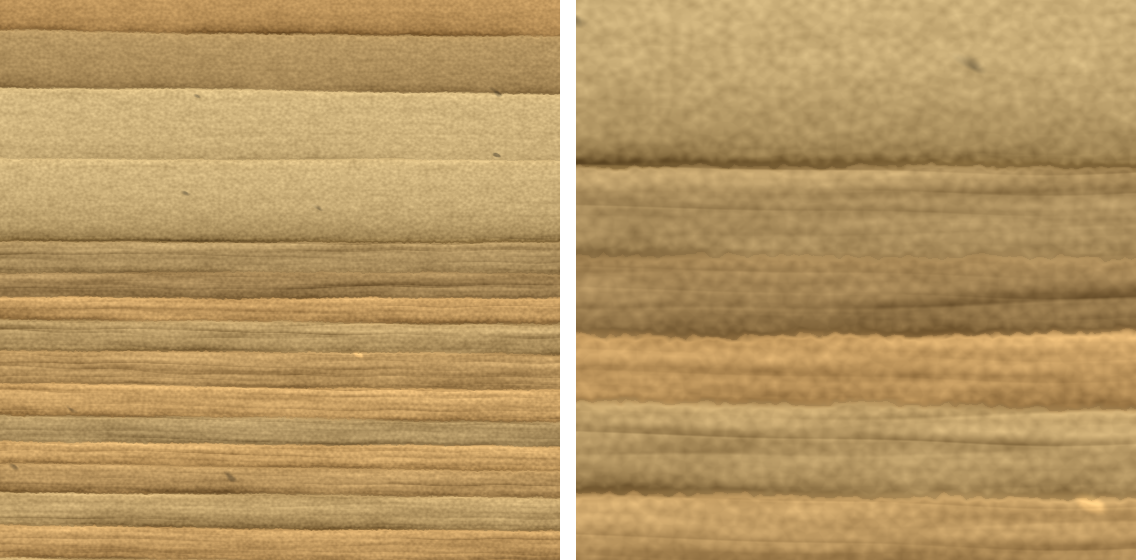
Left: the whole. Right: its middle third, enlarged.
This texture is drawn by a three.js fragment shader. Its source:

```glsl
varying vec2 vUv;

const vec3 WARM_PAPER = vec3(0.765, 0.600, 0.370);
const vec3 GREY_PAPER = vec3(0.715, 0.598, 0.395);
const vec3 PALE_PAPER = vec3(0.815, 0.705, 0.490);
const vec3 SHADOW_TINT = vec3(0.88, 1.0, 1.25);
const int SHEETS = 15;
const int FLECKS = 9;

float hash(vec2 p) {
  return fract(sin(dot(p, vec2(127.1, 311.7))) * 43758.545);
}

vec2 hash2(vec2 p) {
  return vec2(hash(p), hash(p + 57.3));
}

// Distance to the nearest scattered cell point, centred near zero
float cellular(vec2 p) {
  vec2 cell = floor(p);
  vec2 local = fract(p);
  float nearest = 2.0;
  for (int j = -1; j <= 1; j++) {
    for (int i = -1; i <= 1; i++) {
      vec2 offset = vec2(float(i), float(j));
      vec2 delta = offset + hash2(cell + offset) - local;
      nearest = min(nearest, dot(delta, delta));
    }
  }
  return sqrt(nearest) - 0.45;
}

// Two turned cell patterns cancel each other's honeycomb look
float speckle(vec2 p) {
  vec2 turned = vec2(0.8 * p.x - 0.6 * p.y, 0.6 * p.x + 0.8 * p.y);
  return cellular(p) - cellular(turned + 17.0);
}

float layeredSines(float x, float seed) {
  return 0.5 * sin(x * 5.0 + seed * 2.4)
       + 0.3 * sin(x * 13.0 + seed * 4.1)
       + 0.2 * sin(x * 37.0 + seed * 1.7);
}

// Thin sheets below, thick ones from the eleventh upward
float sheetThickness(float id) {
  float thin = 0.051 + 0.010 * sin(id * 1.2 + 0.9);
  float thick = 0.15 - 0.024 * (id - 11.0);
  return mix(thin, thick, step(10.5, id));
}

vec3 sheetColor(float id) {
  float greyness = 0.5 + 0.5 * cos((id - 9.7) * 2.2);
  float pale = step(10.5, id) * step(id, 12.5);
  float dim = exp(-0.8 * (id - 9.6) * (id - 9.6));
  float light = 1.0 - 0.13 * dim + 0.05 * sin(id * 2.7);
  vec3 plain = mix(WARM_PAPER, GREY_PAPER, greyness) * light;
  return mix(plain, PALE_PAPER, pale);
}

vec3 darken(vec3 color, float amount) {
  return color * (1.0 - min(amount, 0.75) * SHADOW_TINT);
}

// Sheets painted bottom up: lit upper rim, shaded lower edge
vec3 paintStack(vec2 p, float roughness) {
  vec3 color = sheetColor(1.0);
  float base = 0.004;
  for (int i = 0; i < SHEETS; i++) {
    float id = float(i);
    float wobble = 0.0024 * layeredSines(p.x, id) + 0.0025 * roughness;
    float d = p.y - base - wobble;
    float strength = 0.55 + 0.5 * hash(vec2(id, 4.0));
    strength *= 1.0 + 0.5 * layeredSines(p.x * 1.3, id + 6.0);
    strength = abs(id - 11.0) < 0.5 ? 1.25 : strength;
    strength *= abs(id - 12.0) < 0.5 ? 0.35 : 1.0;

    float rim = exp(-abs(d) / 0.009) * step(d, 0.0);
    color *= 1.0 + 0.11 * rim;

    float spread = 0.22 * sheetThickness(id) + 0.006;
    float above = max(d, 0.0);
    float shade = 0.22 * exp(-above / 0.004) + 0.26 * exp(-above / spread);
    vec3 sheet = darken(sheetColor(id), shade * strength);
    color = mix(color, sheet, smoothstep(-0.003, 0.003, d));
    base += sheetThickness(id);
  }
  return color;
}

// Fine leaves: uneven sawtooth shading that fades along its length
float leafShade(vec2 p, float density) {
  float s = p.y * density + 0.35 * layeredSines(p.x * 0.8, floor(p.y * 4.0) * 0.0 + density);
  float id = floor(s);
  float f = s - id;
  float saw = (1.0 - smoothstep(0.0, 0.7, f)) * smoothstep(0.0, 0.12, f);
  float fade = 0.5 + 0.8 * layeredSines(p.x * 0.9, id);
  return saw * clamp(fade, 0.0, 1.0) * hash(vec2(id, density));
}

// Small bruises in the paper, with a single torn pale spot
vec3 addFlecks(vec3 color, vec2 p, float roughness) {
  for (int i = 0; i < FLECKS; i++) {
    float id = float(i);
    vec2 center = hash2(vec2(id * 3.7, 8.0));
    float size = mix(0.004, 0.008, hash(vec2(id, 21.0)));
    vec2 delta = p - center;
    delta.y += 0.45 * delta.x;
    float d = length(delta * vec2(0.55, 1.0)) + 0.008 * roughness;
    float mask = 1.0 - smoothstep(size * 0.1, size, d);
    color *= 1.0 + mask * (i == 0 ? 0.22 : -0.30);
  }
  return color;
}

void main() {
  vec2 p = vUv;
  p.y += 0.012 * p.x * smoothstep(0.0, 0.3, abs(p.y - 0.577));
  float thinZone = 1.0 - smoothstep(0.572, 0.58, p.y);
  float grain = speckle(p * vec2(125.0, 150.0));
  float mottle = cellular(p * vec2(30.0, 60.0) + 9.0);

  // Long fibres run along the thin sheets
  vec2 bent = p + vec2(0.0, 0.003 * layeredSines(p.x, 2.0));
  float fibre = cellular(bent * vec2(2.2, 52.0));
  float fineFibre = cellular(bent * vec2(5.0, 125.0) + 31.0);
  float leaves = leafShade(bent, 47.0) + leafShade(bent, 83.0) - 0.2;
  float streaks = 0.20 * fibre + 0.16 * fineFibre + 0.24 * leaves;

  float tone = 0.11 * grain + 0.08 * mottle + streaks * mix(0.15, 1.0, thinZone);
  vec3 color = darken(paintStack(p, grain + mottle), tone);
  gl_FragColor = vec4(addFlecks(color, p, mottle), 1.0);
}
```
